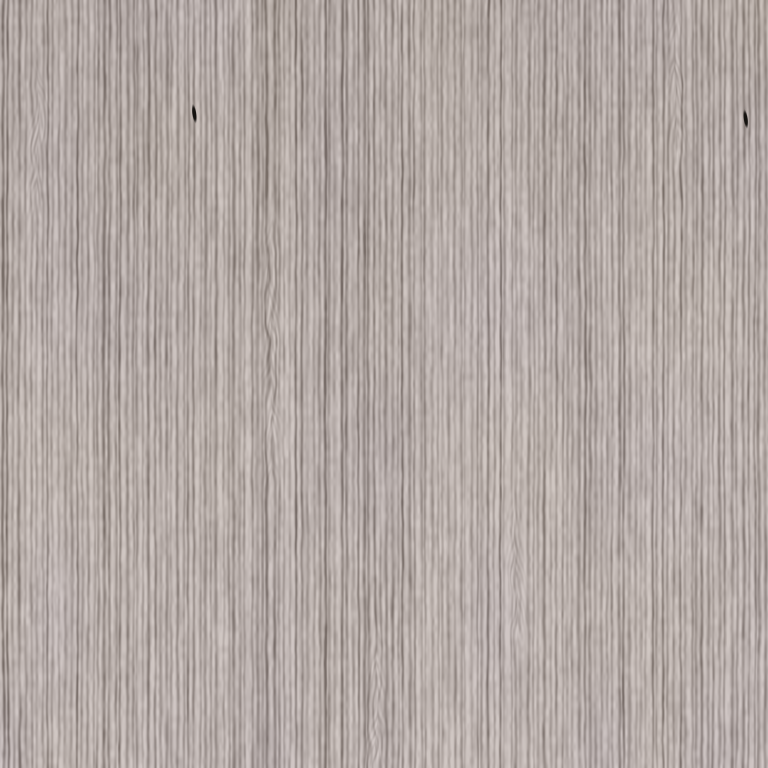
A WebGL 1 fragment shader for this texture:

```glsl
precision highp float;
// Pale grey straight-grained wood: a dense row of jittered vertical grooves,
// roughened along their length and overlaid with short fibres. A few narrow
// columns carry wavy, arched figure, and two tiny dark knots sit near the top.
uniform vec2 u_resolution;

#define GROOVES 136.0       // grooves across the canvas
#define GROOVE_WIDTH 0.28   // mean groove half width, in groove cells
#define GROOVE_DEPTH 0.86   // darkness of the strongest grooves
#define SWAY 0.0011         // sideways drift of the grain
#define FIGURES 5           // columns with arched figure
#define FIGURE_WIDTH 0.010  // half width of a figured column
#define BASE_SHADE 0.075    // darkness of the flat wood
#define FIBRE_SHADE 0.13    // contrast of the short fibres
#define KNOT_SIZE vec2(0.0025, 0.0100)
#define LIGHT_WOOD vec3(0.797, 0.760, 0.750)
#define DARK_WOOD vec3(0.500, 0.458, 0.443)
#define KNOT_COLOR vec3(0.08, 0.07, 0.06)

float hash(vec2 p) {
  vec3 q = fract(p.xyx * 0.1031);
  q += dot(q, q.yzx + 33.33);
  return fract((q.x + q.y) * q.z);
}

float noise(vec2 p) {
  vec2 cell = floor(p), f = fract(p);
  f = f * f * (3.0 - 2.0 * f);
  float low = mix(hash(cell), hash(cell + vec2(1.0, 0.0)), f.x);
  float high = mix(hash(cell + vec2(0.0, 1.0)), hash(cell + 1.0), f.x);
  return mix(low, high, f.y);
}

float signedNoise(vec2 p) {
  return 2.0 * noise(p) - 1.0;
}

// Returns the strength of the figure (x) and its arched fibres (y).
vec2 woodFigure(vec2 uv) {
  vec2 result = vec2(0.0);
  for (int i = 0; i < FIGURES; i++) {
    float id = float(i);
    float centre = (id + 0.2 + 0.6 * hash(vec2(id, 71.0))) / float(FIGURES);
    float height = hash(vec2(id, 37.0));
    float reach = mix(0.13, 0.26, hash(vec2(id, 53.0)));
    float dx = uv.x - centre - 0.004 * signedNoise(vec2(id * 9.0, uv.y * 14.0));
    float across = exp(-dx * dx / (FIGURE_WIDTH * FIGURE_WIDTH));
    float along = 1.0 - smoothstep(0.3 * reach, reach, abs(uv.y - height));
    float arches = sin(abs(dx) * 1000.0 + uv.y * 220.0
                       + 6.0 * noise(uv * vec2(90.0, 40.0)));
    result += across * along * vec2(1.0, arches);
  }
  return result;
}

// Darkness of the strongest groove at this point.
float grooves(float x, float y, float pixel) {
  float position = x * GROOVES;
  float cell = floor(position);
  float shade = 0.0;
  for (int i = -1; i <= 1; i++) {
    float id = cell + float(i);
    float centre = id + 0.5 + 0.48 * (hash(vec2(id, 3.0)) - 0.5);
    centre += 0.09 * signedNoise(vec2(id * 5.7, y * 26.0));
    float width = GROOVE_WIDTH * mix(0.8, 1.2, hash(vec2(id, 11.0)));
    width = max(width, 0.6 * pixel * GROOVES);
    float strength = hash(vec2(id, 23.0));
    float depth = GROOVE_DEPTH * (0.45 + 0.55 * strength * strength);
    depth *= 0.55 + 0.5 * noise(vec2(id * 7.3, y * 9.0))
                  + 0.4 * noise(vec2(id * 3.9, y * 45.0));
    float d = (position - centre) / width;
    shade = max(shade, depth * exp(-d * d));
  }
  return shade;
}

// Coverage of two small slanted knots.
float knots(vec2 uv, float pixel) {
  float cover = 0.0;
  for (int i = 0; i < 2; i++) {
    vec2 d = uv - vec2(0.253 + 0.718 * float(i), 0.852 - 0.007 * float(i));
    d.x += 0.13 * d.y;
    float edge = pixel / KNOT_SIZE.x;
    cover = max(cover, 1.0 - smoothstep(1.0 - 0.7 * edge, 1.0 + 0.7 * edge,
                                        length(d / KNOT_SIZE)));
  }
  return cover;
}

void main() {
  float pixel = 1.0 / u_resolution.y;
  vec2 uv = gl_FragCoord.xy * pixel;

  // Sway the grain, more strongly inside the figured columns.
  vec2 figure = woodFigure(uv);
  float x = uv.x + SWAY * signedNoise(uv * vec2(9.0, 4.0));
  x += 0.35 * SWAY * signedNoise(uv * vec2(80.0, 45.0));
  x += 0.0045 * figure.x * signedNoise(uv * vec2(45.0, 36.0));

  // Grooves and arched fibres.
  float shade = BASE_SHADE + grooves(x, uv.y, pixel) * (1.0 - 0.4 * figure.x);
  shade += 0.12 * figure.y + 0.06 * figure.x;

  // Short fibres at two lengths, then faint broad bands.
  shade += FIBRE_SHADE * signedNoise(vec2(x * 330.0, uv.y * 24.0));
  shade += 0.8 * FIBRE_SHADE * signedNoise(uv * vec2(310.0, 110.0));
  shade += 0.04 * signedNoise(vec2(x * 24.0, uv.y * 2.0));
  shade += 0.08 * (smoothstep(0.2, 1.0, uv.y) - 0.4);

  vec3 color = mix(LIGHT_WOOD, DARK_WOOD, clamp(shade, -0.06, 1.1));
  float warmth = signedNoise(uv * vec2(14.0, 5.0)) + 0.8 * uv.y;
  color += 0.006 * warmth * vec3(0.3, 0.3, -1.0);
  color = mix(color, KNOT_COLOR, knots(uv, pixel));
  gl_FragColor = vec4(color, 1.0);
}
```
